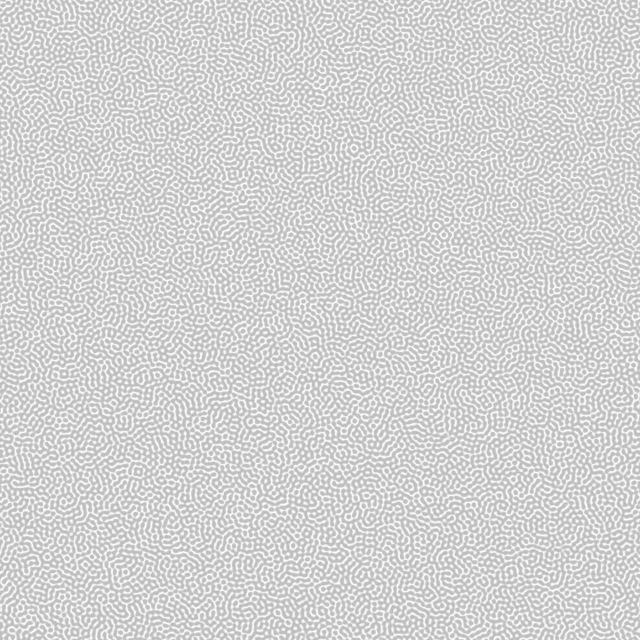
A WebGL 2 fragment shader for this pattern:

```glsl
#version 300 es
precision highp float;

uniform vec2 u_resolution;
out vec4 outColor;

const float PI = 3.14159265;
const int WAVE_COUNT = 80;
const float WORMS_ACROSS = 118.0;   // mean grain periods per canvas side
const float PERIOD_SPREAD = 0.26;   // relative range of the periods
const float EVENNESS_FLOOR = 0.08;  // softens the contrast where waves cancel
const float LIGHT_BIAS = 2.0;       // above 1 thins the light worms
const vec3 GROUND_GRAY = vec3(0.745);
const vec3 WORM_WHITE = vec3(0.99);

// Integer hash, returns 0..1
float hash(uint n) {
    n = n * 747796405u + 2891336453u;
    n = ((n >> ((n >> 28u) + 4u)) ^ n) * 277803737u;
    n = (n >> 22u) ^ n;
    return float(n >> 8u) / 16777216.0;
}

// Sum of waves in all directions: x = height, yz = slope in units of the wave number
vec3 waveField(vec2 p) {
    vec3 field = vec3(0.0);
    for (int i = 0; i < WAVE_COUNT; i++) {
        uint seed = uint(i) * 3u;
        float angle = PI * (float(i) + hash(seed)) / float(WAVE_COUNT);
        float stretch = 1.0 + PERIOD_SPREAD * (hash(seed + 1u) - 0.5);
        vec2 direction = stretch * vec2(cos(angle), sin(angle));
        float phase = 2.0 * PI * (WORMS_ACROSS * dot(p, direction) + hash(seed + 2u));
        field += vec3(cos(phase), -sin(phase) * direction);
    }
    return field * sqrt(2.0 / float(WAVE_COUNT));
}

// Height divided by the local amplitude, so all worms get similar contrast
float wormProfile(vec2 p) {
    vec3 field = waveField(p);
    return field.x / sqrt(dot(field, field) + EVENNESS_FLOOR);
}

void main() {
    vec2 p = gl_FragCoord.xy / min(u_resolution.x, u_resolution.y);
    float lightness = pow(0.5 + 0.5 * wormProfile(p), LIGHT_BIAS);
    outColor = vec4(mix(GROUND_GRAY, WORM_WHITE, lightness), 1.0);
}
```
